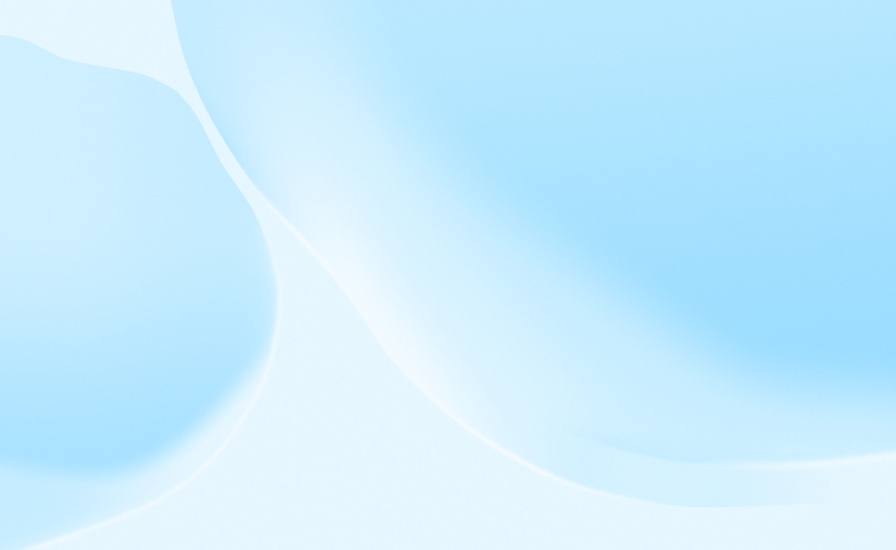
Give the GLSL for this background, as a Shadertoy shader.

```glsl
// Two translucent pale-blue sheets with curved outlines over a near-white ground.
// Every outline is a line softly bent at a few knots; the distance to it drives
// the fills, glows, thin rims and creases. A faint sine-hash grain lies on top.

#define GROUND vec3(0.902, 0.965, 1.000)
#define GLOW vec3(0.955, 0.982, 1.000)
#define PALE vec3(0.835, 0.947, 1.000)
#define MIST vec3(0.775, 0.926, 1.000)
#define SKY vec3(0.735, 0.916, 1.000)
#define DEEP vec3(0.610, 0.865, 1.000)
#define ASPECT 1.634
#define RIM_WIDTH 0.005
#define GRAIN 0.008

float hash(vec2 p) {
    return fract(sin(dot(p, vec2(127.1, 311.7))) * 43758.5453);
}

// Adds a rounded change of slope at one knot of a line.
float bend(float x, float knot, float turn, float soft) {
    float t = x - knot;
    return 0.5 * turn * (t + sqrt(t * t + soft * soft));
}

// Outline of the right sheet: height over x.
float rightOutline(float x) {
    return 0.963 - 5.3 * (x - 0.316)
        + bend(x, 0.329, 2.85, 0.012) + bend(x, 0.370, 0.90, 0.030)
        + bend(x, 0.461, 0.52, 0.035) + bend(x, 0.623, -0.57, 0.035)
        + bend(x, 0.718, 0.62, 0.035) + bend(x, 0.846, 0.43, 0.070)
        + bend(x, 1.031, 0.37, 0.070) + bend(x, 1.254, 0.26, 0.070)
        + bend(x, 1.500, -0.23, 0.060);
}

// Lower limit of the saturated part of the right sheet.
float deepLimit(float x) {
    return 1.0 - 1.8 * (x - 0.606) + bend(x, 0.72, 0.60, 0.06)
        + bend(x, 0.84, 0.50, 0.08) + bend(x, 1.36, 0.65, 0.08);
}

// Fold line near the lower right.
float creaseLine(float x) {
    return 0.23 - 0.45 * (x - 1.0) + bend(x, 1.08, 0.20, 0.05)
        + bend(x, 1.24, 0.23, 0.06) + bend(x, 1.47, 0.16, 0.06);
}

// Left sheet: top outline over x, right outline over y, lower limit of its blue.
float leftTop(float x) {
    return 0.938 - 0.1 * x + bend(x, 0.045, -0.55, 0.025)
        + bend(x, 0.112, 0.51, 0.03) + bend(x, 0.27, -0.46, 0.03);
}

float leftSide(float y) {
    return 0.06 + 2.9 * y + bend(y, 0.082, -1.60, 0.025)
        + bend(y, 0.165, -0.65, 0.04) + bend(y, 0.306, -0.45, 0.05)
        + bend(y, 0.472, -0.60, 0.06) + bend(y, 0.620, -0.40, 0.03)
        + bend(y, 0.700, 0.35, 0.03) + bend(y, 0.800, -0.55, 0.03);
}

float leftLimit(float x) {
    return 0.16 - 0.18 * x + bend(x, 0.17, 0.30, 0.04)
        + bend(x, 0.26, 0.60, 0.05) + bend(x, 0.36, 0.40, 0.05);
}

// Turns a gap along one axis into a near-true distance.
float toDistance(float gap, float slope) {
    return gap * inversesqrt(1.0 + slope * slope);
}

float line(float d, float width) {
    return exp(-d * d / (width * width));
}

vec3 rightFill(vec2 p, float edge) {
    float limit = deepLimit(p.x);
    float above = toDistance(p.y - limit, (deepLimit(p.x + 0.01) - limit) / 0.01);

    // Pale band, whitest along the middle of the outline.
    float across = edge / (edge + max(-above, 0.0) + 0.001);
    float white = smoothstep(0.36, 0.66, p.x) * (1.0 - smoothstep(0.75, 1.2, p.x));
    vec3 nearEdge = mix(mix(MIST, PALE, smoothstep(0.6, 1.0, p.x)), GLOW, white);
    vec3 color = mix(nearEdge, MIST, smoothstep(0.0, 1.0, across));
    float streak = line(dot(p - vec2(0.66, 0.70), vec2(0.85, 0.53)), 0.09);
    color = mix(color, PALE, 0.6 * streak * smoothstep(1.0, 0.7, p.y));
    float shade = exp(-edge / 0.022) * line(p.y - 0.73, 0.11);
    color = mix(color, DEEP, 0.35 * shade);

    // Saturated part, darker toward the lower right.
    float depth = smoothstep(1.15, 0.22, p.y - 0.12 * (p.x - 1.0));
    color = mix(color, mix(SKY, DEEP, depth), smoothstep(-0.07, 0.09, above));

    // Fold: shadow above, pale sheet below, bright lip between.
    float fold = p.y - creaseLine(p.x);
    float start = smoothstep(0.96, 1.15, p.x);
    float shadow = exp(-max(fold, 0.0) / 0.025) * (1.0 - smoothstep(1.25, 1.55, p.x));
    color = mix(color, SKY, 0.6 * start * shadow);
    vec3 under = mix(PALE, GROUND, smoothstep(1.3, 1.6, p.x));
    color = mix(color, under, start * smoothstep(0.004, -0.008, fold));
    return mix(color, GLOW, 0.7 * smoothstep(1.2, 1.5, p.x) * line(fold, 0.008));
}

vec3 leftFill(vec2 p, float side) {
    vec3 blue = mix(PALE, MIST, 0.4 + 0.6 * smoothstep(0.1, 0.4, p.x));
    blue = mix(blue, DEEP, 0.75 * smoothstep(0.62, 0.10, p.y));
    float limit = leftLimit(p.x);
    float above = toDistance(p.y - limit, (leftLimit(p.x + 0.01) - limit) / 0.01);
    vec3 lower = mix(MIST, GROUND, smoothstep(0.05, 0.42, p.x));
    vec3 color = mix(lower, blue, smoothstep(-0.035, 0.025, above));
    float haze = exp(-max(side, 0.0) / 0.018) * smoothstep(0.65, 0.5, p.y);
    return mix(color, GROUND, 0.75 * haze);
}

void mainImage(out vec4 fragColor, in vec2 fragCoord) {
    vec2 uv = fragCoord / iResolution.xy;
    vec2 p = uv * vec2(ASPECT, 1.0);
    float pixel = 1.0 / iResolution.y;
    vec3 color = GROUND;

    // Left sheet
    float reach = leftSide(p.y);
    float side = toDistance(reach - p.x, (leftSide(p.y + 0.005) - reach) / 0.005);
    float left = min(side, leftTop(p.x) - p.y);
    color = mix(color, leftFill(p, side), smoothstep(-pixel, pixel, left));
    color = mix(color, GLOW, 0.6 * line(side, RIM_WIDTH) * smoothstep(0.6, 0.4, p.y));

    // Right sheet
    float outline = rightOutline(p.x);
    float slope = (rightOutline(p.x + 0.003) - outline) / 0.003;
    float edge = toDistance(p.y - outline, slope);
    color = mix(color, rightFill(p, max(edge, 0.0)), smoothstep(-pixel, pixel, edge));
    float lit = smoothstep(0.42, 0.56, p.x) * (1.0 - smoothstep(0.9, 1.3, p.x));
    color = mix(color, GLOW, lit * line(edge, RIM_WIDTH));

    // Grain
    color += GRAIN * (hash(floor(uv * vec2(512.0, 314.0))) - 0.5);
    fragColor = vec4(clamp(color, 0.0, 1.0), 1.0);
}
```
